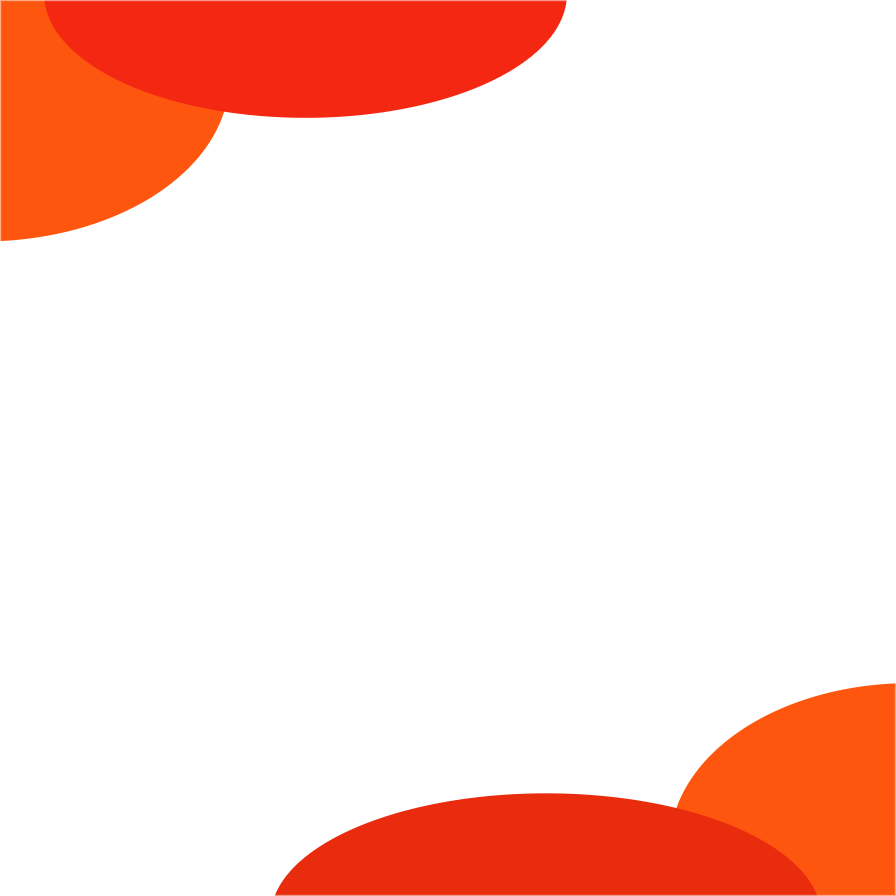
Reproduce this background procedurally as a WebGL 1 fragment shader.

```glsl
precision highp float;

uniform vec2 u_resolution;

const vec3 WHITE = vec3(1.0);
const vec3 ORANGE = vec3(1.0, 0.337, 0.059);
const vec3 SCARLET = vec3(0.957, 0.153, 0.071);
const vec3 VERMILION = vec3(0.910, 0.173, 0.051);
const float FRAME_WIDTH = 0.0013;

// Approximate signed distance: implicit value over gradient length
float ellipseDistance(vec2 p, vec2 center, vec2 radii) {
  vec2 q = (p - center) / radii;
  float len = max(length(q), 0.001);
  return (len - 1.0) * len / max(length(q / radii), 0.001);
}

// Paints a smooth-edged ellipse over the base colour
vec3 paintEllipse(vec3 base, vec3 paint, vec2 p, vec2 center, vec2 radii, float pixel) {
  float d = ellipseDistance(p, center, radii);
  return mix(base, paint, clamp(0.5 - d / pixel, 0.0, 1.0));
}

// Coverage of a hairline along the canvas border
float frameCoverage(vec2 p, float width, float pixel) {
  vec2 margin = min(p, 1.0 - p);
  float d = min(margin.x, margin.y) - width;
  return clamp(0.5 - d / pixel, 0.0, 1.0);
}

void main() {
  vec2 uv = gl_FragCoord.xy / u_resolution;
  float pixel = 1.0 / min(u_resolution.x, u_resolution.y);
  vec3 color = WHITE;

  // Upper left pair
  color = paintEllipse(color, ORANGE, uv, vec2(-0.0195, 0.9128), vec2(0.2755, 0.1823), pixel);
  color = paintEllipse(color, SCARLET, uv, vec2(0.341, 1.0065), vec2(0.2917, 0.138), pixel);

  // Lower right pair
  color = paintEllipse(color, ORANGE, uv, vec2(1.0156, 0.0553), vec2(0.2682, 0.1823), pixel);
  color = paintEllipse(color, VERMILION, uv, vec2(0.6094, -0.0234), vec2(0.3073, 0.138), pixel);

  // Pale border hairline
  color = mix(color, WHITE, 0.5 * frameCoverage(uv, FRAME_WIDTH, pixel));

  gl_FragColor = vec4(color, 1.0);
}
```
